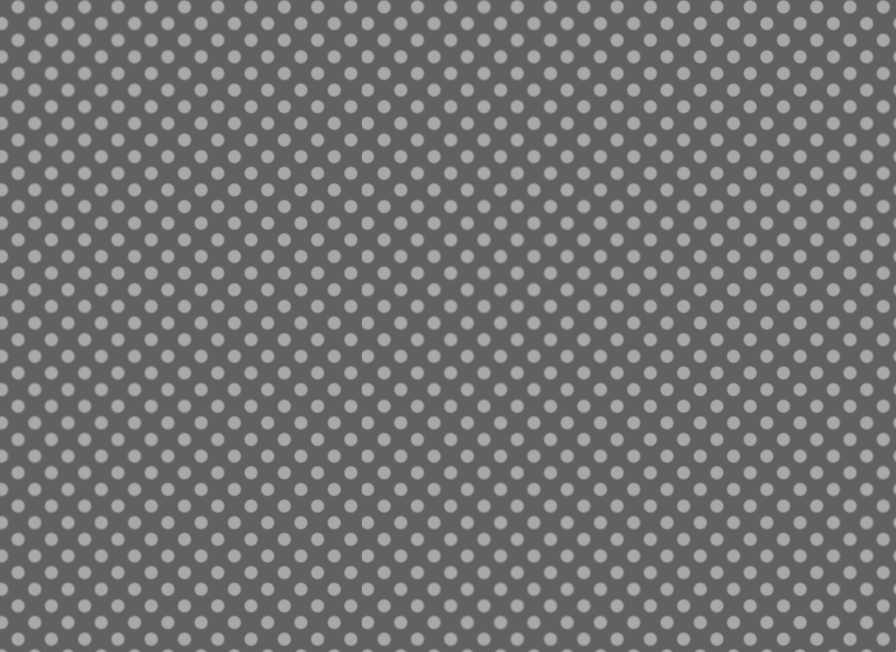
Give the GLSL for this pattern, as a WebGL 1 fragment shader.

```glsl
precision mediump float;
// Staggered rows of soft light grey dots on a dark grey ground.

uniform vec2 u_resolution;

// All lengths are fractions of the canvas width; y runs down from the top edge.
const float PERIOD = 0.03714;
const vec2 FIRST_DOT = vec2(0.0202, 0.0077);
const float DOT_RADIUS = 0.195;   // in periods
const float EDGE_SOFTNESS = 0.046; // in periods
const float SEAM_X = 0.4036;
const vec3 GROUND_COLOR = vec3(0.38);
const vec3 DOT_COLOR = vec3(0.663);

// Centre of the nearest dot in one square lattice.
vec2 nearestCentre(vec2 p, vec2 offset) {
  return floor(p - offset + 0.5) + offset;
}

// Slow drift from dot to dot, in -1..1.
float drift(vec2 centre) {
  return 0.6 * sin(centre.x * 0.47 + 0.8) + 0.4 * sin(centre.y * 0.61 + centre.x * 0.19);
}

// Coverage of a dot with a blurred rim.
float dotMask(vec2 p, vec2 centre, float radius, float softness) {
  return 1.0 - smoothstep(radius - softness, radius + softness, distance(p, centre));
}

// Trims the rim of dots that cross the seam from its right side.
float seamTrim(float x, float centreX, float seam, float pixel) {
  float visible = smoothstep(seam - 0.5 * pixel, seam + 0.5 * pixel, x);
  return mix(1.0, visible, step(seam, centreX));
}

// One lattice of dots; the second lattice is shifted by half a period.
float dotLattice(vec2 p, vec2 offset, float seam, float pixel) {
  vec2 centre = nearestCentre(p, offset);
  float softness = max(EDGE_SOFTNESS * (1.0 + 0.2 * drift(centre)), 0.7 * pixel);
  float mask = dotMask(p, centre, DOT_RADIUS, softness);
  return mask * seamTrim(p.x, centre.x, seam, pixel) * (0.99 + 0.01 * drift(centre));
}

void main() {
  vec2 fromTop = vec2(gl_FragCoord.x, u_resolution.y - gl_FragCoord.y) / u_resolution.x;
  vec2 p = (fromTop - FIRST_DOT) / PERIOD;
  float pixel = 1.0 / (u_resolution.x * PERIOD);
  float seam = (SEAM_X - FIRST_DOT.x) / PERIOD;

  float dots = max(dotLattice(p, vec2(0.0), seam, pixel),
                   dotLattice(p, vec2(0.5), seam, pixel));
  gl_FragColor = vec4(mix(GROUND_COLOR, DOT_COLOR, dots), 1.0);
}
```
